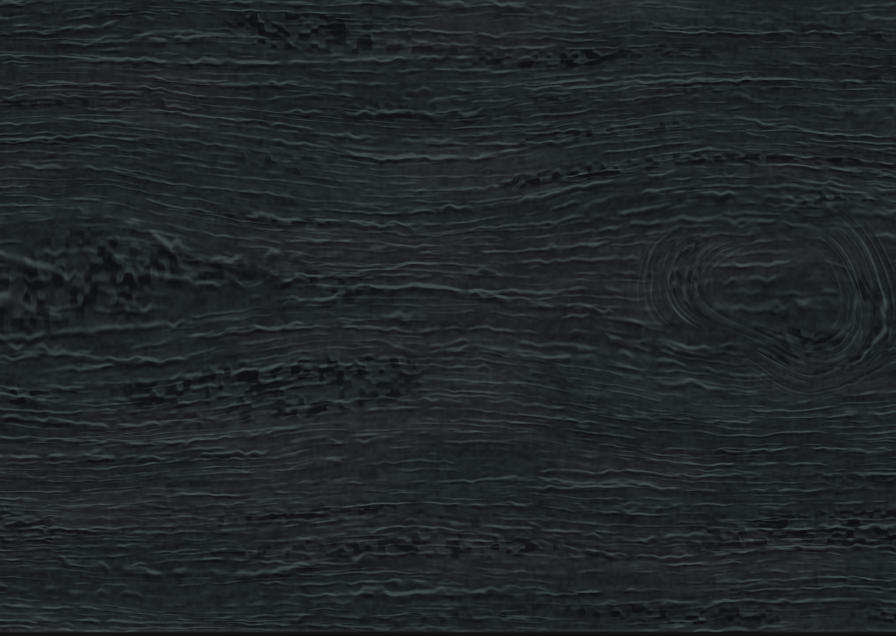
Reproduce this texture procedurally as a Shadertoy shader.

```glsl
float hash(vec2 p) {
    vec3 q = fract(vec3(p.xyx) * 0.1031);
    q += dot(q, q.yzx + 33.33);
    return fract((q.x + q.y) * q.z);
}

float noise(vec2 p) {
    vec2 cell = floor(p), f = fract(p);
    f = f * f * (3.0 - 2.0 * f);
    float low = mix(hash(cell), hash(cell + vec2(1, 0)), f.x);
    float high = mix(hash(cell + vec2(0, 1)), hash(cell + vec2(1, 1)), f.x);
    return mix(low, high, f.y);
}

float band(float d, float halfWidth) {
    return 1.0 - smoothstep(0.0, halfWidth, abs(d));
}

// Broken ridges: a thin lit crest with a shallow groove below it
float ridges(vec2 q, float count, float halfWidth, float run) {
    float row = q.y * count + 1.8 * noise(vec2(q.x * 3.0, q.y * count * 0.3));
    float id = floor(row), f = fract(row);
    float shift = hash(vec2(id, count)) * 40.0;
    float strength = noise(vec2(q.x * run + shift, id * 7.3));
    strength *= 0.4 + noise(vec2(q.x * 50.0 + shift, id));
    strength = smoothstep(0.25, 0.85, strength);
    float crest = 0.55 + 0.18 * (noise(vec2(q.x * 14.0, id)) - 0.5)
                + 0.2 * (noise(vec2(q.x * 75.0, id)) - 0.5);
    return strength * (band(f - crest, halfWidth) - 0.45 * band(f - crest + 0.25, 0.2));
}

// Small open pores gathered in narrow streaks along the grain
float pores(vec2 q) {
    float streak = smoothstep(0.6, 0.9, noise(q * vec2(2.2, 30.0) + 31.0));
    streak *= smoothstep(0.3, 0.6, noise(q * vec2(7.0, 12.0) + 3.0));
    float grain = 0.6 * noise(q * vec2(95.0, 140.0)) + 0.4 * noise(q * vec2(55.0, 80.0) + 7.0);
    return streak * smoothstep(0.42, 0.65, grain);
}

// Tone of the wood: x runs along the grain, y across it
float woodTone(vec2 q) {
    q.y += 0.016 * (noise(q * vec2(3.0, 7.0)) - 0.5);
    q.y += 0.007 * (noise(q * vec2(12.0, 24.0)) - 0.5);
    q.y += 0.0025 * (noise(q * vec2(45.0, 60.0)) - 0.5);
    float tone = 0.36 * (noise(q * vec2(2.0, 26.0)) - 0.5);
    tone += 0.4 * (noise(q * vec2(14.0, 150.0)) - 0.5);
    tone += 0.4 * (noise(q * vec2(60.0, 200.0)) - 0.5);
    tone += 1.25 * ridges(q, 33.0, 0.13, 3.5);
    tone += 1.05 * ridges(q + 3.7, 57.0, 0.2, 6.0);
    tone += 0.75 * ridges(q + 8.1, 90.0, 0.3, 10.0);
    tone = max(tone, 0.7 * tone);
    float pit = pores(q);
    float rim = max(pores(q - vec2(0.002, 0.005)) - pit, 0.0);
    return tone - 0.65 * pit + 0.55 * rim;
}

// Grain spreads at the left edge and the knot, and pinches between them
vec2 bendGrain(vec2 p, vec2 knot) {
    float spread = 0.03 * (1.0 + cos(5.6 * (p.x - knot.x)));
    float d = (p.y - knot.y + 0.03 * (noise(p * 4.0) - 0.5)) / 0.16;
    return vec2(p.x, p.y - spread * d * exp(0.5 - 0.5 * d * d));
}

void mainImage(out vec4 fragColor, in vec2 fragCoord) {
    vec2 p = fragCoord / iResolution.y;
    vec2 knot = vec2(1.23, 0.55);
    float tone = woodTone(bendGrain(p, knot) + 5.0);

    // Ragged outer rings around the knot, with straight grain inside
    vec2 d = (p - knot) * vec2(0.8, 1.15);
    d += 0.06 * (vec2(noise(p * 7.0), noise(p * 7.0 + 40.0)) - 0.5);
    float radius = length(d);
    float inRing = smoothstep(0.06, 0.11, radius) * (1.0 - smoothstep(0.14, 0.2, radius));
    inRing *= smoothstep(0.25, 0.55, noise(p * 9.0 + 60.0));
    float rings = woodTone(vec2(d.x + 0.7 * d.y, radius) + 2.0);
    tone = mix(tone, rings, 0.9 * inRing);

    // Faint weave and fine dust
    tone += 0.14 * (noise(p * vec2(170.0, 60.0)) - 0.5);
    tone += 0.26 * (noise(p * 180.0 + 9.0) - 0.5);

    // Slate base with greyer patches and pale green crests
    vec3 slate = vec3(0.113, 0.132, 0.136);
    vec3 grey = vec3(0.138, 0.148, 0.156);
    vec3 toneColour = vec3(0.088, 0.106, 0.102);
    float patchMask = smoothstep(0.4, 0.8, noise(p * vec2(4.0, 15.0) + 20.0));
    vec3 colour = mix(slate, grey, 0.7 * patchMask);
    colour += toneColour * clamp(tone, -0.65, 1.4);

    // Board edge at the bottom
    colour += 0.05 * band(p.y - 0.009, 0.004);
    colour = mix(vec3(0.065, 0.07, 0.07), colour, smoothstep(0.004, 0.008, p.y));
    fragColor = vec4(colour, 1.0);
}
```
